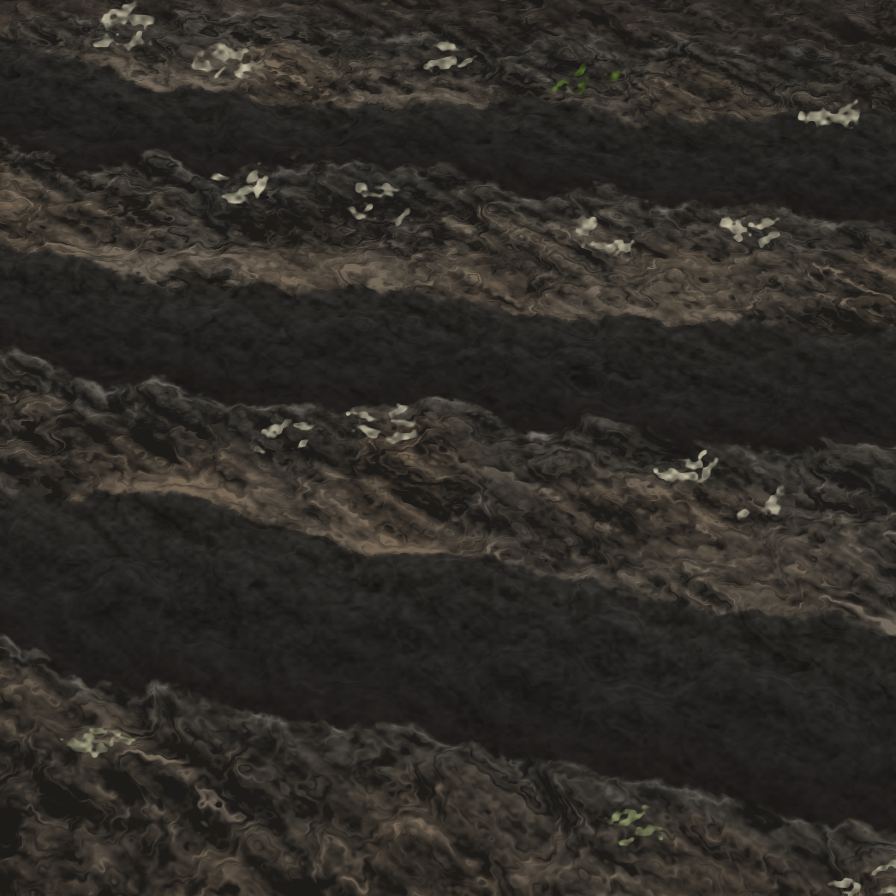
A Shadertoy shader for this texture:

```glsl
float hash(vec2 p) {
    return fract(sin(dot(p, vec2(127.1, 311.7))) * 43758.5453);
}

float noise(vec2 p) {
    vec2 i = floor(p), f = fract(p);
    f = f * f * (3.0 - 2.0 * f);
    return mix(mix(hash(i), hash(i + vec2(1, 0)), f.x),
               mix(hash(i + vec2(0, 1)), hash(i + vec2(1, 1)), f.x), f.y);
}

float fbm(vec2 p, int octaves) {
    float sum = 0.0, amp = 0.5;
    for (int i = 0; i < octaves; i++) {
        sum += amp * noise(p);
        p = mat2(1.6, 1.0, -1.0, 1.6) * p + 5.3;
        amp *= 0.58;
    }
    return sum;
}

// Upper and lower edge of a furrow's shadow, measured down from the top
vec2 furrowEdges(float row, float x) {
    float top = 0.06 + 0.185 * row + 0.025 * row * row
              + (0.07 + 0.03 * row * abs(row)) * x;
    float bottom = top + 0.12 + 0.015 * row + 0.015 * row * row;
    float seed = row * 7.3 + 31.0;
    top += 0.055 * (noise(vec2(x * 5.0, seed)) - 0.5)
         + 0.02 * (noise(vec2(x * 24.0, seed)) - 0.5);
    // Rounded clods with gaps between them
    bottom += 0.014 - 0.036 * abs(2.0 * noise(vec2(x * 6.0, seed + 3.0)) - 1.0)
            - 0.016 * abs(2.0 * noise(vec2(x * 22.0, seed + 5.0)) - 1.0);
    return vec2(top, bottom);
}

// Pale, ragged seedlings scattered along the ridges
vec3 addSeedlings(vec3 col, vec2 p, float grain) {
    for (int row = -1; row < 3; row++)
    for (int k = 0; k < 5; k++) {
        vec2 id = vec2(float(k) + 2.0, float(row) + 4.0);
        if (hash(id * 1.7) < 0.3) continue;
        float x = (float(k) + 0.1 + 0.8 * hash(id)) / 5.0;
        float y = furrowEdges(float(row), x).y + 0.01 + 0.06 * hash(id + 9.0);
        if (distance(p, vec2(x, y)) > 0.07) continue;
        vec3 leafColor = mix(vec3(0.6, 0.58, 0.5), vec3(0.27, 0.35, 0.13),
                             smoothstep(0.72, 0.95, hash(id + 21.0)));
        for (int j = 0; j < 6; j++) {
            vec2 leaf = id + 13.0 * float(j + 1);
            vec2 d = p - vec2(x, y);
            d -= (vec2(hash(leaf), hash(leaf + 2.0)) - 0.5) * vec2(0.06, 0.035);
            float a = 1.4 * hash(leaf + 4.0) - 1.0;
            d = mat2(cos(a), -sin(a), sin(a), cos(a)) * d;
            float size = 0.5 + 0.6 * hash(leaf + 6.0);
            float shape = length(d / (size * vec2(0.014, 0.005)))
                        + 1.8 * (noise(p * 160.0) - 0.5);
            float cover = 1.0 - smoothstep(0.55, 1.3, shape);
            col = mix(col, leafColor * (0.55 + 0.8 * grain), 0.9 * cover);
        }
    }
    return col;
}

void mainImage(out vec4 fragColor, in vec2 fragCoord) {
    vec2 p = fragCoord / iResolution.xy;
    p.y = 1.0 - p.y;

    // Foreshortened soil relief and smaller crumbs, finer towards the top
    vec2 q = p * vec2(13.0, 25.0) * (1.5 - 0.5 * p.y);
    float height = fbm(q, 5);
    float relief = height - fbm(q + vec2(0.12, -0.28), 5);
    vec2 r = q * vec2(2.7, 2.5) + 8.0 * height;
    float crumbs = fbm(r, 3) - fbm(r + vec2(0.25, -0.55), 3);
    float patches = fbm(p * vec2(5.0, 13.0) + 17.0, 5);
    float grain = noise(p * vec2(150.0, 190.0));

    // Where the point lies between shadow, clods and sunlit crest
    float y = p.y + 0.035 * (height - 0.55) + 0.014 * (fbm(p * vec2(60.0, 75.0), 3) - 0.45);
    float shadow = 0.0, depth = 0.0, clods = 0.0, crest = 0.0, rim = 0.0;
    for (int row = -1; row < 3; row++) {
        vec2 e = furrowEdges(float(row), p.x);
        float below = y - e.y;
        float inside = smoothstep(-0.005, 0.006, y - e.x)
                     * (1.0 - smoothstep(-0.004, 0.004, below));
        shadow = max(shadow, inside * (row < 0 ? 0.5 : 1.0));
        depth += inside * clamp((y - e.x) / (e.y - e.x), 0.0, 1.0);
        float reach = 0.03 + 0.06 * noise(vec2(p.x * 9.0, float(row) + 40.0));
        clods = max(clods, smoothstep(-0.004, 0.004, below)
                         * (1.0 - smoothstep(0.4 * reach, reach, below)));
        rim = max(rim, exp(-abs(below - 0.004) / 0.003));
        crest = max(crest, smoothstep(-0.045, -0.005, y - e.x) * step(y, e.x));
    }

    // Sunlit crumbly soil with dark pits and bright flecks
    float light = 0.4 + 1.5 * (patches - 0.54) + 1.7 * relief + 1.7 * crumbs
                + 0.35 * (grain - 0.5) + 1.5 * max(crumbs - 0.15, 0.0);
    light += 0.5 * crest * smoothstep(0.5, 0.72, patches);
    vec3 soil = mix(vec3(0.135, 0.122, 0.108), vec3(0.34, 0.295, 0.245), clamp(light, -0.1, 1.6));
    soil = mix(soil, vec3(dot(soil, vec3(0.34))) * vec3(1.03, 1.0, 0.93), 0.6 * noise(p * 9.0));

    // Grey clods on the shaded side of each ridge
    float clodLight = 0.17 + 0.24 * relief + 0.26 * crumbs + 0.06 * (grain - 0.5);
    vec3 col = mix(soil, max(clodLight, 0.1) * vec3(1.04, 1.0, 0.92), 0.75 * clods);
    col += 0.14 * rim * smoothstep(0.45, 0.8, noise(p * vec2(45.0, 25.0)));

    // Furrow shadow, darkest at its foot
    vec3 shade = mix(vec3(0.156, 0.15, 0.14), vec3(0.122, 0.112, 0.105), depth);
    shade += (0.12 * relief + 0.1 * crumbs + 0.05 * (grain - 0.5)) * (1.0 - 0.6 * depth);
    col = mix(col, shade, shadow);

    col = addSeedlings(col, p, grain);
    fragColor = vec4(clamp(col, 0.06, 1.0), 1.0);
}
```
